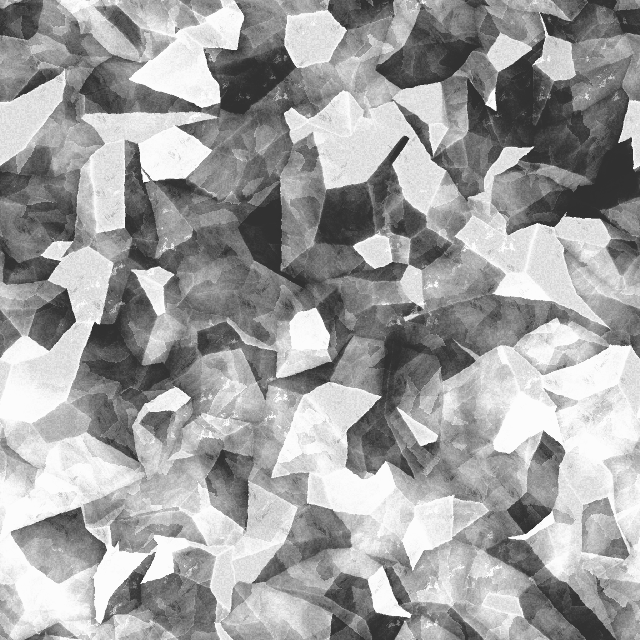
Give the GLSL for this texture, as a Shadertoy shader.

```glsl
const float TAU = 6.2831853;

vec3 hash(vec3 p) {
    p = fract(p * vec3(0.1031, 0.1030, 0.0973));
    p += dot(p, p.yxz + 33.33);
    return fract((p.xxy + p.yxx) * p.zyx);
}

// Warped layered sines; the whole-number matrix keeps them periodic
float cloud(vec2 p, float frequency) {
    vec2 q = TAU * p * frequency;
    float sum = 0.0, amp = 0.5;
    for (int i = 0; i < 5; i++) {
        q += 0.6 * sin(q.yx + vec2(1.3, 4.1) + float(i));
        sum += amp * sin(q.x) * sin(q.y + 0.7);
        q = mat2(2.0, 1.0, -1.0, 2.0) * q;
        amp *= 0.64;
    }
    return sum;
}

// Tallest of many truncated pyramids on a wrapped grid.
// Returns facet shade, facet glint, distance to a ridge, distance to a valley
vec4 crystals(vec2 p, float count, float seed) {
    vec2 g = p * count, cell = floor(g);
    float best = -9.0, second = -9.0, ridge = 0.0;
    vec3 facet = vec3(0.0);
    vec2 local = vec2(0.0);
    for (int j = -2; j <= 2; j++)
    for (int i = -2; i <= 2; i++) {
        vec2 id = cell + vec2(i, j), key = mod(id, count);
        vec3 place = hash(vec3(key, seed));
        vec2 q = g - id - 0.1 - 0.8 * place.xy;
        if (dot(q, q) > 1.7) continue;

        // Tilted cap, then six sloping sides
        vec3 tilt = hash(vec3(key, seed + 9.0));
        float top = 0.9 * place.z;
        float low = top - 0.9 * dot(q, tilt.xy - 0.5);
        float next = 9.0, face = 0.0;
        for (int k = 1; k <= 6; k++) {
            vec3 side = hash(vec3(key, seed + 20.0 + float(k)));
            float angle = TAU * ((float(k) + 0.7 * side.x) / 6.0 + tilt.z);
            float slope = 0.9 + 1.8 * side.z;
            float h = top + 0.12 + 0.5 * side.y - slope * dot(vec2(cos(angle), sin(angle)), q);
            if (h < low) {
                next = low;
                low = h;
                face = float(k);
            } else next = min(next, h);
        }
        if (low > best) {
            second = best;
            best = low;
            ridge = next - low;
            facet = hash(vec3(key, seed + 50.0 + face));
            local = q;
        } else second = max(second, low);
    }
    // Each facet carries a slight gradient of its own
    float angle = TAU * facet.z;
    float shade = facet.x + 0.3 * dot(local, vec2(cos(angle), sin(angle)));
    return vec4(shade, facet.y, ridge, best - second);
}

// Dark hollow above, pale drift below
float regionTone(vec2 p) {
    float drift = sin(TAU * p.y + 0.6 * sin(TAU * p.x));
    return 0.57 + 0.16 * drift + 0.08 * cos(TAU * p.x) * (0.4 + drift)
        + 0.06 * sin(TAU * (2.0 * p.x + p.y));
}

float surface(vec2 p, float mottle, float fracture) {
    vec4 c = crystals(p, 7.0, 3.0);
    float white = smoothstep(0.77, 0.8, c.y);
    float tone = regionTone(p) + 0.55 * (c.x - 0.5);
    tone += (0.22 * mottle + 0.2 * fracture) * (1.0 - 0.6 * white);
    tone = mix(tone, max(tone, 0.62) + 0.24, white);

    // Shaded valleys and pale worn ridges
    tone -= 0.16 * exp(-5.0 * c.w) * (1.0 - white);
    tone += 0.22 * exp(-35.0 * min(c.z, c.w)) * smoothstep(0.2, 0.9, fract(c.y * 7.0));
    return tone;
}

void mainImage(out vec4 fragColor, in vec2 fragCoord) {
    vec2 uv = fragCoord / iResolution.xy;
    float mottle = cloud(uv, 3.0);
    vec2 p = uv + 0.004 * vec2(mottle, cloud(uv + 0.37, 4.0));

    // Faint smaller facets seen inside the stones
    vec4 inner = crystals(p + 0.006 * mottle, 15.0, 7.0);
    float fracture = inner.x - 0.5 + 0.5 * exp(-22.0 * inner.z) * step(0.6, inner.y);

    // Smoothed edges: four samples
    float tone = 0.0;
    for (int k = 0; k < 4; k++) {
        vec2 offset = vec2(k % 2, k / 2) * 0.5 - 0.25;
        tone += 0.25 * surface(p + offset / iResolution.xy, mottle, fracture);
    }

    // Chalky flecks, dark pits and film grain
    float patches = smoothstep(0.15, 0.6, cloud(uv + 0.21, 2.0));
    float fleck = cloud(uv + 0.63, 17.0);
    tone += 0.35 * patches * smoothstep(0.25, 0.65, fleck);
    tone -= 0.16 * smoothstep(0.35, 0.75, -fleck) * smoothstep(0.0, 0.5, -mottle);
    tone += 0.09 * (hash(vec3(floor(uv * 512.0), 5.0)).x - 0.5);

    // Soft floor and ceiling
    tone = 0.17 + log(1.0 + exp(18.0 * (tone - 0.17))) / 18.0;
    tone = 0.97 - log(1.0 + exp(24.0 * (0.97 - tone))) / 24.0 + 0.02;
    fragColor = vec4(vec3(clamp(tone, 0.0, 1.0)), 1.0);
}
```
